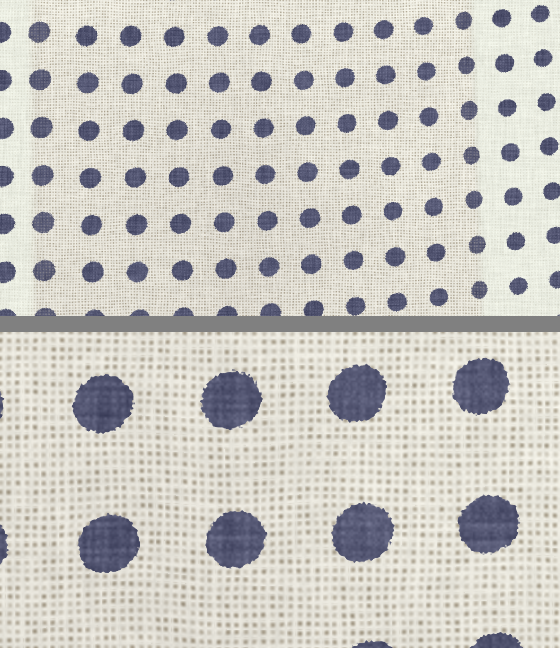
Top, the full canvas; bottom, a detail of the centre.
Reproduce this pattern procedurally as a Shadertoy shader.

```glsl
// Navy polka dots printed on loosely woven cream cotton with two soft folds.

float hash(vec2 cell) {
    uvec2 q = uvec2(ivec2(cell)) * uvec2(1597334673u, 3812015801u);
    uint h = (q.x ^ q.y) * 1597334673u;
    h = (h ^ (h >> 15)) * 2246822519u;
    return float((h ^ (h >> 13)) >> 8) / 16777216.0;
}

float noise(vec2 p) {
    vec2 i = floor(p), f = fract(p);
    f = f * f * (3.0 - 2.0 * f);
    return mix(mix(hash(i), hash(i + vec2(1, 0)), f.x),
               mix(hash(i + vec2(0, 1)), hash(i + vec2(1, 1)), f.x), f.y);
}

// Centre of dot (column, row) on the sagging cloth, rows counted downward.
vec2 dotCentre(vec2 g) {
    float k = g.x, row = g.y - 2.0;
    return vec2(302.0 + 58.8 * k - 0.4 * k * k + row * (2.3 + 0.22 * k),
                177.0 - 1.6 * k - 0.38 * k * k + row * (63.6 - 0.37 * k));
}

// Openings between threads: 0 on a thread, 1 in a gap.
float weaveGaps(vec2 p) {
    vec2 t = p / 4.0 + 0.7 * vec2(noise(p / 45.0), noise(p / 45.0 + 31.0));
    t += 0.22 * vec2(noise(vec2(floor(t.x), p.y / 14.0)),
                     noise(vec2(p.x / 14.0, floor(t.y) + 70.0)));
    vec2 gap = 0.5 - 0.5 * cos(6.2832 * t);
    return gap.x * gap.y * (0.45 + 0.75 * hash(floor(t)));
}

void mainImage(out vec4 fragColor, in vec2 fragCoord) {
    // The canvas is 432 units high, with y pointing down.
    float pixel = 432.0 / iResolution.y;
    vec2 p = vec2(fragCoord.x, iResolution.y - fragCoord.y) * pixel;

    // Doubled cloth lies outside the folds.
    float leftFold = 42.0 + 0.01 * p.y;
    float rightFold = 644.0 + 0.035 * p.y;
    float doubled = 1.0 - smoothstep(leftFold - 10.0, leftFold + 10.0, p.x)
                  + smoothstep(rightFold - 7.0, rightFold + 7.0, p.x);

    // Cloth: broad shade, thread slubs and gaps.
    float gaps = weaveGaps(p);
    float slub = noise(p * vec2(0.05, 0.5)) + noise(p * vec2(0.5, 0.05)) - 1.0;
    float grain = noise(p * 0.9) - 0.5;
    vec2 shadeAt = (p - vec2(270, 330)) / vec2(330, 270);
    float shade = exp(-dot(shadeAt, shadeAt)) + 0.5 * (noise(p / 110.0) - 0.5);
    vec3 cloth = mix(vec3(0.945, 0.94, 0.90), vec3(0.90, 0.89, 0.855), shade);
    cloth = mix(cloth, vec3(0.925, 0.94, 0.895), 0.8 * doubled);
    cloth += 0.035 * slub + 0.03 * grain;
    cloth -= gaps * mix(0.25, 0.07, doubled) * vec3(0.9, 1.0, 1.13);
    float crease = exp(-pow((p.x - rightFold) / 5.0, 2.0))
                 + exp(-pow((p.x - leftFold - 8.0) / 7.0, 2.0));
    cloth -= 0.018 * crease;

    // Invert the cloth mapping to find the nearest dot.
    vec2 g = (p - vec2(302, 50)) / vec2(58.8, 63.6);
    for (int i = 0; i < 5; i++) g += (p - dotCentre(g)) / vec2(58.8, 63.6);
    g = floor(g + 0.5);
    float onLeft = float(g.x == -4.0), onRight = float(g.x == 6.0);
    vec2 d = p - dotCentre(g);
    d -= vec2(-4, -3) * onLeft + vec2(1, -3) * onRight;
    d.x -= g.x < -4.5 ? 5.0 : 0.0;
    d += vec2(hash(g + 20.0), hash(g + 50.0)) - 0.5;
    d.x *= 1.0 + 0.13 * onRight;
    d = mat2(0.98, 0.04, 0.04, 1.02) * d;

    // Printed ink breaks along the threads and wears on the folds.
    float radius = 13.7 - 0.19 * g.x + 0.7 * (hash(g + 90.0) - 0.5);
    float edge = length(d) - radius + 1.5 * grain + 0.7 * slub;
    float ink = 1.0 - smoothstep(-0.8 * pixel, 0.8 * pixel, edge);
    float worn = (onLeft + onRight) * (0.35 + 0.65 * hash(g + 7.0));
    vec3 navy = vec3(0.315, 0.325, 0.435) + 0.07 * slub + 0.06 * grain;
    navy += 0.06 * gaps + 0.03 * (hash(g + 3.0) - 0.5);
    navy = mix(navy, vec3(0.60, 0.58, 0.56), worn * (0.08 + 0.45 * gaps));

    fragColor = vec4(mix(cloth, navy, ink), 1.0);
}
```
